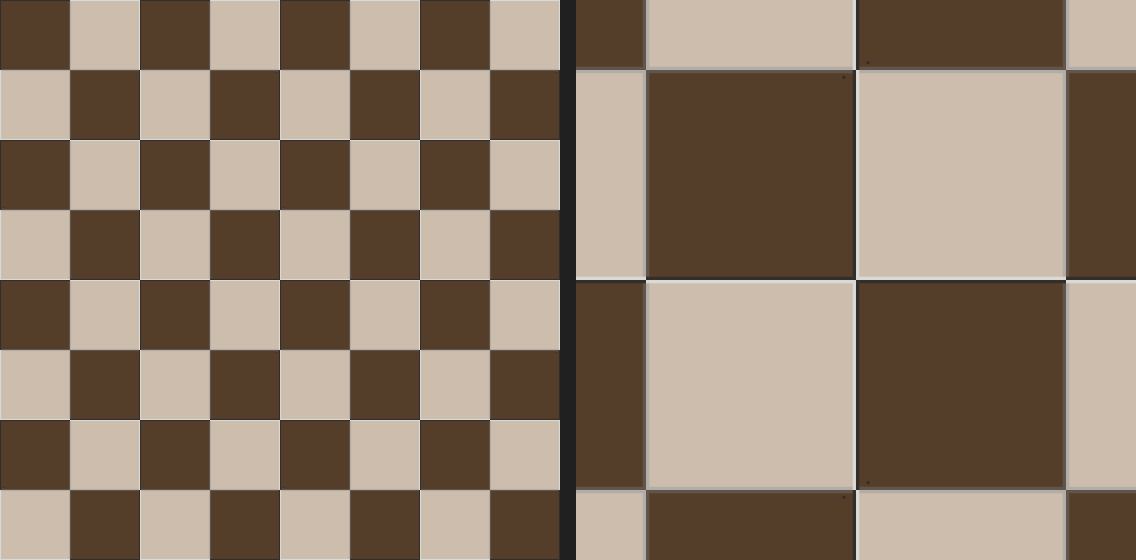
Left, the full canvas; right, a detail of the centre.
Reproduce this pattern procedurally as a WebGL 2 fragment shader.

```glsl
#version 300 es
precision highp float;
// Eight by eight brown and beige checkerboard with alternating soft and crisp joints.

#define CELLS 8.0
#define JOINT_WIDTH 0.015625            // on each side of an edge, in cells
#define SPECK_RADIUS 0.008
#define SPECK_OFFSET vec2(0.058, 0.035) // from the cell corner, in cells
#define DARK_TILE vec3(0.33, 0.24, 0.16)
#define LIGHT_TILE vec3(0.80, 0.74, 0.68)
#define DARK_SOFT vec3(0.38, 0.33, 0.29)
#define LIGHT_SOFT vec3(0.70, 0.68, 0.65)
#define DARK_CRISP vec3(0.20, 0.18, 0.17)
#define LIGHT_CRISP vec3(0.85, 0.85, 0.84)

uniform vec2 u_resolution;
out vec4 outColor;

// Distance in cells to the nearest even-numbered grid line, from 0 to 1.
vec2 evenLineDistance(vec2 p) {
    return 2.0 * abs(fract(0.5 * p + 0.5) - 0.5);
}

// Antialiased coverage of everything closer than the given radius.
float coverage(float dist, float radius, float pixel) {
    return clamp((radius - dist) / pixel + 0.5, 0.0, 1.0);
}

// One on light tiles, zero on dark tiles, smoothed at the edges.
float lightTileMask(vec2 p, float pixel) {
    vec2 edge = 0.5 - abs(fract(p) - 0.5);
    vec2 parity = 1.0 - 2.0 * mod(floor(p), 2.0);
    vec2 side = parity * clamp(2.0 * edge / pixel, 0.0, 1.0);
    return 0.5 + 0.5 * side.x * side.y;
}

void main() {
    vec2 p = gl_FragCoord.xy / u_resolution * CELLS;
    float pixel = CELLS / min(u_resolution.x, u_resolution.y);
    float light = lightTileMask(p, pixel);

    // Soft joints follow odd lines, crisp joints follow even lines.
    vec2 toEven = evenLineDistance(p);
    vec2 toOdd = 1.0 - toEven;
    float soft = coverage(min(toOdd.x, toOdd.y), JOINT_WIDTH, pixel);
    float crisp = coverage(min(toEven.x, toEven.y), JOINT_WIDTH, pixel);

    vec3 color = mix(DARK_TILE, LIGHT_TILE, light);
    color = mix(color, mix(DARK_SOFT, LIGHT_SOFT, light), soft);
    color = mix(color, mix(DARK_CRISP, LIGHT_CRISP, light), crisp);

    // Tiny dark specks beside the corners of the dark tiles.
    vec2 corner = vec2(toEven.x, toOdd.y) - SPECK_OFFSET;
    float speck = coverage(length(corner), SPECK_RADIUS, pixel);
    color = mix(color, DARK_CRISP, speck * (1.0 - light));

    outColor = vec4(color, 1.0);
}
```
